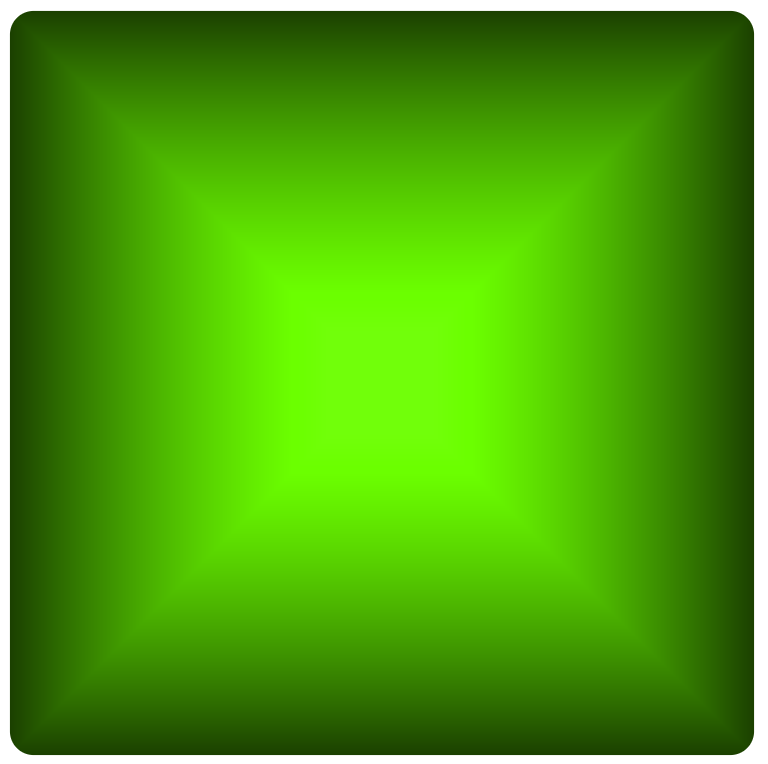
Reproduce this background procedurally as a WebGL 1 fragment shader.

```glsl
precision highp float;
// A rounded green square on white, shaded like a four-sided pyramid:
// the Chebyshev distance from its centre drives a smooth ramp from a
// dark rim to a bright, slightly yellowish middle.

uniform vec2 u_resolution;

// Signed distance to a square with rounded corners
float roundedSquare(vec2 p, float halfSize, float radius) {
  vec2 q = abs(p) - halfSize + radius;
  return length(max(q, 0.0)) + min(max(q.x, q.y), 0.0) - radius;
}

// Colour by height: 0 at the rim, 1 at the centre
vec3 pyramidColor(float height) {
  float green = min(0.25 + height * (1.33 - 0.45 * height), 1.0);
  vec3 color = green * vec3(0.42, 1.0, 0.0);
  return color + vec3(0.025, 0.0, 0.04) * smoothstep(0.76, 0.88, height);
}

void main() {
  float unit = min(u_resolution.x, u_resolution.y);
  vec2 p = (gl_FragCoord.xy - u_resolution * vec2(0.4974, 0.4987)) / unit;

  // Pyramid shading
  float halfSize = 0.487;
  float height = 1.0 - max(abs(p.x), abs(p.y)) / halfSize;
  vec3 color = pyramidColor(clamp(height, 0.0, 1.0));

  // Rounded outline with an antialiased edge on white
  float edge = roundedSquare(p, halfSize, 0.031);
  float coverage = clamp(0.5 - edge * unit, 0.0, 1.0);
  gl_FragColor = vec4(mix(vec3(1.0), color, coverage), 1.0);
}
```
